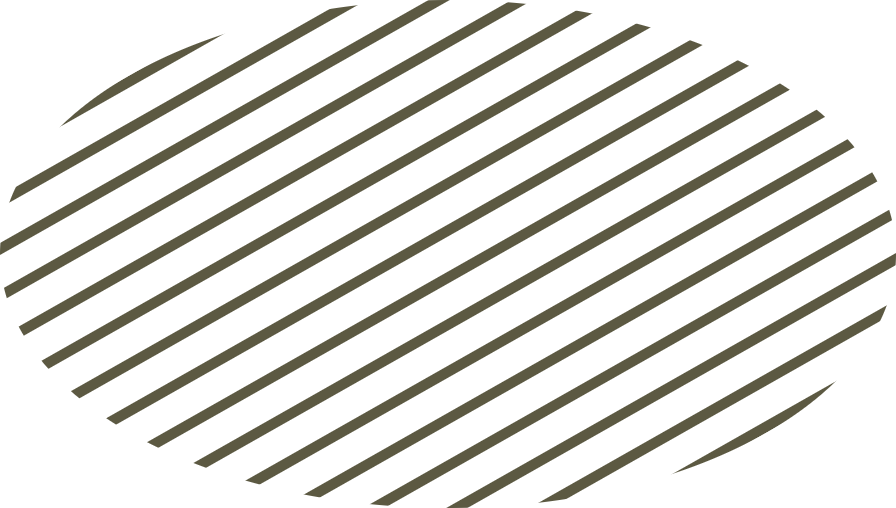
Reproduce this pattern procedurally as a WebGL 1 fragment shader.

```glsl
precision highp float;
// Sixteen slanted stripes clipped to an ellipse that fills the canvas.

uniform vec2 u_resolution;

// Lengths are in ellipse radii: the ellipse is the unit circle in this space.
const float STRIPE_PERIOD = 0.1311;
const float STRIPE_WIDTH = 0.0334;
const vec2 STRIPE_NORMAL = vec2(0.70711, -0.70711);
const vec3 PAPER_COLOR = vec3(1.0);
const vec3 STRIPE_COLOR = vec3(0.36, 0.35, 0.26);

// Coverage of a shape from its signed distance and the size of one pixel.
float coverage(float signedDistance, float pixelSize) {
  return clamp(0.5 - signedDistance / pixelSize, 0.0, 1.0);
}

// Signed distance to the nearest stripe; the centre lies between two stripes.
float stripeDistance(vec2 p) {
  float across = dot(p, STRIPE_NORMAL) / STRIPE_PERIOD;
  return abs(fract(across) - 0.5) * STRIPE_PERIOD - 0.5 * STRIPE_WIDTH;
}

void main() {
  vec2 pixel = 2.0 / u_resolution;
  vec2 p = gl_FragCoord.xy * pixel - 1.0;

  // Pixel size is measured along each edge normal, as the space is stretched.
  float stripe = coverage(stripeDistance(p), length(STRIPE_NORMAL * pixel));
  float radius = max(length(p), 0.001);
  float ellipse = coverage(radius - 1.0, max(length(p / radius * pixel), 0.0001));

  gl_FragColor = vec4(mix(PAPER_COLOR, STRIPE_COLOR, stripe * ellipse), 1.0);
}
```
